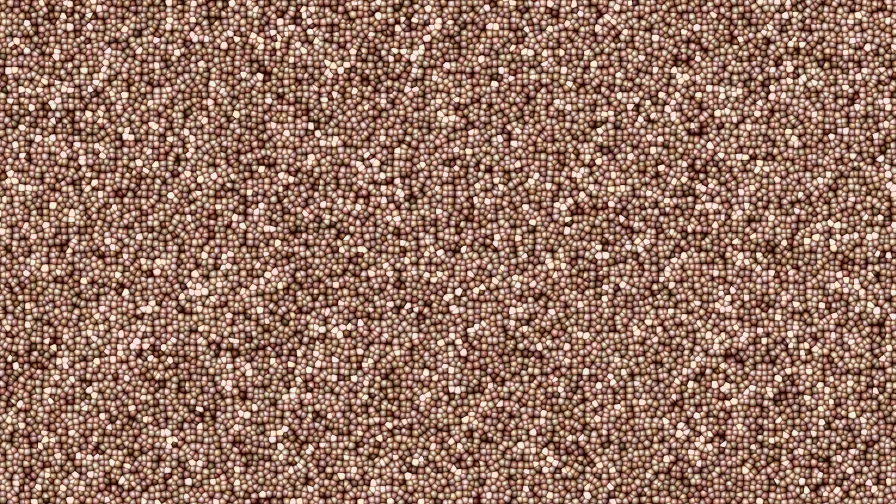
Give the GLSL for this texture, as a Shadertoy shader.

```glsl
// Tightly packed fine gravel: round brown grains with scattered white and dark ones.
#define GRAINS 82.0        // grains per canvas height
#define JITTER 0.78        // irregularity of the packing
#define WHITE_SHARE 0.085
#define DARK_SHARE 0.075
#define BROWN_TONE 0.66
#define TONE_SPREAD 0.26
#define HUE_SPREAD 0.09
#define DOME_SHADE 0.75    // darkening toward the grain rim
#define GAP_SHADE 0.22     // shadow between neighbours
#define SAMPLES 3          // antialiasing samples per axis

const vec3 SHADOW = vec3(0.25, 0.11, 0.06);
const vec3 CLAY = vec3(0.66, 0.49, 0.41);
const vec3 CREAM = vec3(0.95, 0.86, 0.80);
const vec2 LIGHT_DIR = vec2(-0.5, 0.85);

// Integer hash: three random values per cell
vec3 hash3(ivec2 cell, uint seed) {
    uvec3 v = uvec3(uint(cell.x + 4096), uint(cell.y + 4096), seed);
    v = v * 1664525u + 1013904223u;
    v.x += v.y * v.z; v.y += v.z * v.x; v.z += v.x * v.y;
    v ^= v >> 16u;
    v.x += v.y * v.z; v.y += v.z * v.x; v.z += v.x * v.y;
    return vec3(v >> 8u) / 16777216.0;
}

float valueNoise(vec2 p) {
    ivec2 i = ivec2(floor(p));
    vec2 f = smoothstep(0.0, 1.0, fract(p));
    float low = mix(hash3(i, 9u).x, hash3(i + ivec2(1, 0), 9u).x, f.x);
    float high = mix(hash3(i + ivec2(0, 1), 9u).x, hash3(i + ivec2(1, 1), 9u).x, f.x);
    return mix(low, high, f.y);
}

// Colour along the dark brown, clay, cream ramp, indexed by its red value
vec3 toneRamp(float tone) {
    tone = clamp(tone, 0.15, 0.99);
    return tone < CLAY.r
        ? mix(SHADOW, CLAY, (tone - SHADOW.r) / (CLAY.r - SHADOW.r))
        : mix(CLAY, CREAM, (tone - CLAY.r) / (CREAM.r - CLAY.r));
}

vec3 gravel(vec2 p) {
    // Nearest and second nearest grain centres
    ivec2 home = ivec2(floor(p));
    ivec2 grain = home;
    vec2 offset = vec2(0.0);
    float nearest = 9.0, second = 9.0;
    for (int y = -1; y <= 1; y++) {
        for (int x = -1; x <= 1; x++) {
            ivec2 cell = home + ivec2(x, y);
            vec2 centre = vec2(cell) + 0.5 + JITTER * (hash3(cell, 1u).xy - 0.5);
            float dist = length(p - centre);
            if (dist < nearest) {
                second = nearest;
                nearest = dist;
                grain = cell;
                offset = p - centre;
            } else {
                second = min(second, dist);
            }
        }
    }

    // Stone kind, loosely clustered
    vec3 pick = hash3(grain, 2u);
    vec3 tint = hash3(grain, 3u) - 0.5;
    float cluster = 0.6 + 0.8 * valueNoise(vec2(grain) / 7.0);
    float tone = BROWN_TONE + TONE_SPREAD * (pick.y - 0.5);
    if (pick.x < WHITE_SHARE * cluster) tone = 1.0 + 0.1 * pick.y;
    else if (pick.x > 1.0 - DARK_SHARE * cluster) tone = 0.3 + 0.16 * pick.y;

    // Rounded shading, gaps and a small glint
    float gap = 1.0 - smoothstep(0.0, 0.35, second - nearest);
    vec2 toGlint = offset - 0.16 * LIGHT_DIR;
    tone += 0.13 - DOME_SHADE * nearest * nearest - GAP_SHADE * gap;
    tone += 0.2 * dot(offset, LIGHT_DIR) + 0.2 * exp(-30.0 * dot(toGlint, toGlint));

    // Shift between rust, pink and ochre
    vec3 hue = HUE_SPREAD * (tint.x * vec3(0.5, -0.2, -0.6) + tint.y * vec3(0.2, -0.5, 0.4));
    return toneRamp(tone) + hue;
}

void mainImage(out vec4 fragColor, in vec2 fragCoord) {
    vec3 color = vec3(0.0);
    for (int j = 0; j < SAMPLES; j++) {
        for (int i = 0; i < SAMPLES; i++) {
            vec2 shift = (vec2(i, j) + 0.5) / float(SAMPLES) - 0.5;
            color += gravel((fragCoord + shift) / iResolution.y * GRAINS);
        }
    }
    fragColor = vec4(clamp(color / float(SAMPLES * SAMPLES), 0.0, 1.0), 1.0);
}
```
